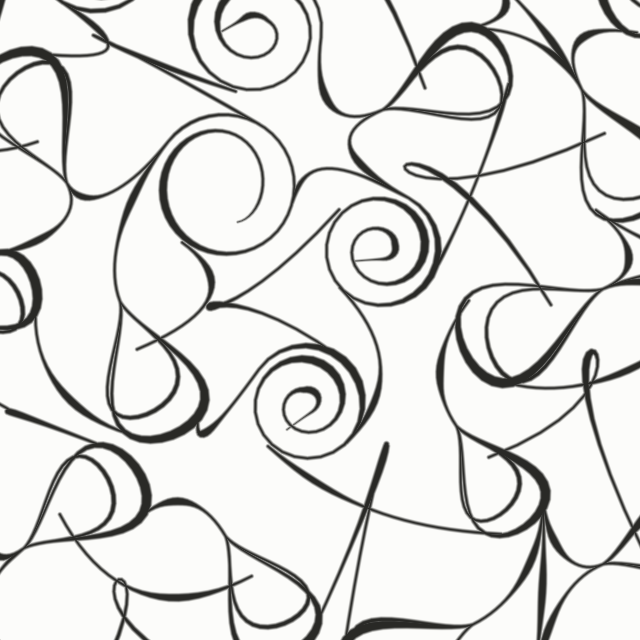
Give the GLSL for this pattern, as a WebGL 2 fragment shader.

```glsl
#version 300 es
precision highp float;

uniform vec2 u_resolution;
out vec4 outColor;

const vec3 PAPER = vec3(0.99, 0.99, 0.98);
const vec3 INK = vec3(0.16, 0.16, 0.15);
const float CELLS = 3.6;        // motifs across the canvas
const float TILT = 0.36;        // rotation of the hidden grid
const vec2 SHIFT = vec2(5.3, 2.7);
const float JITTER = 0.16;
const float RADIUS_MIN = 0.30;
const float RADIUS_MAX = 0.43;
const float DROP_SHARE = 0.4;
const float CRESCENT_SHARE = 0.25;
const float THIN = 0.0085;      // stroke half widths, in cells
const float THICK = 0.029;
const float SOFTNESS = 0.0095;
const float RING_GAP = 0.4;     // spiral radius lost per turn
const float EYE = 0.25;         // radius of the loop inside a spiral
const float EXIT_TURN = 0.18;   // straight end of a spiral, in turns
const int SPIRAL_STEPS = 72;
const int DROP_STEPS = 40;
const int LINK_STEPS = 22;
const float TAU = 6.2831853;

struct Motif { vec2 center; float radius; float spin; vec2 home; bool isDrop; };

vec3 hash(vec2 id, float salt) {
    vec3 q = fract(vec3(id, salt + 0.5) * vec3(0.1031, 0.1030, 0.0973));
    q += dot(q, q.yxz + 33.33);
    return fract((q.xxy + q.yxx) * q.zyx);
}

vec2 polar(float angle) { return vec2(cos(angle), sin(angle)); }

// Pen pressure swells once per turn
float penWidth(float phase) {
    return mix(THIN, THICK, pow(0.5 + 0.5 * cos(phase), 3.0));
}

// Signed distance to a tapered segment
float segment(vec2 p, vec2 a, vec2 b, float widthA, float widthB) {
    vec2 ab = b - a;
    float h = clamp(dot(p - a, ab) / max(dot(ab, ab), 1e-8), 0.0, 1.0);
    return length(p - a - ab * h) - mix(widthA, widthB, h);
}

// Grid corner where neighbouring strokes flow together
vec2 knot(vec2 corner) { return corner + JITTER * (hash(corner, 7.0).xy - 0.5); }

Motif makeMotif(vec2 id) {
    vec3 h = hash(id, 1.0), k = hash(id, 2.0);
    float side = step(0.5, k.x);
    float odd = mod(id.x + id.y, 2.0);
    vec2 home = id + vec2(side, mix(side, 1.0 - side, odd));
    return Motif(id + 0.5 + JITTER * (h.xy - 0.5), mix(RADIUS_MIN, RADIUS_MAX, h.z),
                 k.y < 0.5 ? -1.0 : 1.0, home, k.z < DROP_SHARE);
}

// Point where a stroke towards the corner leaves the motif tangentially
vec2 port(Motif m, vec2 corner) {
    vec2 center = m.center;
    float radius = m.radius;
    if (m.isDrop) {
        vec2 axis = normalize(knot(m.home) - center);
        if (corner == m.home) return center + radius * axis;
        center -= 0.36 * radius * axis;
        radius *= 0.65;
    }
    vec2 d = knot(corner) - center;
    float angle = atan(d.y, d.x) - m.spin * acos(min(radius / length(d), 1.0));
    return center + radius * polar(angle);
}

// Round outer ring winding into a small crossed loop, or a short crescent
float spiral(vec2 p, Motif m, vec3 h) {
    vec2 a = port(m, m.home) - m.center, squash = polar(TAU * h.z);
    float startAngle = atan(a.y, a.x), dist = 1e3, widthA = THIN;
    bool crescent = h.x < CRESCENT_SHARE;
    float turns = crescent ? mix(1.4, 1.7, h.z) : mix(2.5, 2.75, h.z);
    for (int i = 1; i <= SPIRAL_STEPS; i++) {
        float u = float(i) / float(SPIRAL_STEPS), turn = turns * u;
        float angle = startAngle - m.spin * TAU * turn;
        float r = max(1.0 - RING_GAP * pow(max(turn - 0.5, 0.0), 1.3), EYE);
        if (!crescent) r /= cos(TAU * max(turn - turns + EXIT_TURN, 0.0));
        vec2 b = m.radius * r * polar(angle);
        b -= 0.3 * u * u * u * u * dot(b, squash) * squash;
        float widthB = mix(THIN, penWidth(angle - TAU * h.y), min(8.0 * u, 1.0) * (1.0 - 0.5 * u));
        widthB *= 1.0 - 0.6 * smoothstep(0.9, 1.0, u);
        dist = min(dist, segment(p - m.center, a, b, widthA, widthB));
        a = b;
        widthA = widthB;
    }
    return dist;
}

// Two nested teardrops sharing a tip
float teardrop(vec2 p, Motif m, vec3 h) {
    vec2 axis = normalize(m.center - knot(m.home));
    vec2 q = p - port(m, m.home);
    q = vec2(dot(q, axis), dot(q, vec2(-axis.y, axis.x)));
    float dist = 1e3;
    for (int ring = 0; ring < 2; ring++) {
        float inner = float(ring), size = m.radius * (1.0 - mix(0.1, 0.22, h.z) * inner);
        float widthA = THIN;
        vec2 a = vec2(0.0);
        for (int i = 1; i <= DROP_STEPS; i++) {
            float t = TAU * float(i) / float(DROP_STEPS), s = sin(0.5 * t);
            vec2 b = vec2(1.0 - cos(t), sin(t) * s * s);
            b.y += m.spin * 0.07 * b.x * b.x * inner;
            b *= size;
            float widthB = mix(penWidth(t - TAU * mix(0.3, 0.7, h.y)), THIN, 0.75 * inner);
            dist = min(dist, segment(q, a, b, widthA, widthB));
            a = b;
            widthA = widthB;
        }
    }
    return dist;
}

// Cubic stroke between two ports; a long reach past the knot makes a loop
float link(vec2 p, vec2 from, vec2 to, vec2 middle, float reach, float phase) {
    vec2 a = from, c1 = mix(from, middle, reach), c2 = mix(to, middle, reach);
    float dist = 1e3, widthA = THIN;
    for (int i = 1; i <= LINK_STEPS; i++) {
        float t = float(i) / float(LINK_STEPS), s = 1.0 - t;
        vec2 b = s * s * (s * from + 3.0 * t * c1) + t * t * (t * to + 3.0 * s * c2);
        float widthB = mix(THIN, penWidth(phase + TAU * t), min(3.0 * s * t, 0.7));
        dist = min(dist, segment(p, a, b, widthA, widthB));
        a = b;
        widthA = widthB;
    }
    return dist;
}

// Even corners join all neighbours, odd ones hold a loop and one plain link
float linksAt(vec2 p, vec2 corner) {
    bool odd = mod(corner.x + corner.y, 2.0) > 0.5;
    vec2 ports[4];
    for (int k = 0; k < 4; k++) {
        vec2 cell = vec2(k == 1 || k == 2 ? 0.0 : -1.0, k >= 2 ? 0.0 : -1.0);
        ports[k] = port(makeMotif(corner + cell), corner);
    }
    int first = int(4.0 * hash(corner, 9.0).x);
    float dist = 1e3;
    for (int k = 0; k < 5; k++) {
        vec3 h = hash(corner, 11.0 + float(k));
        bool pairLink = k == 0 || k == 2;
        if (!pairLink && (odd || h.x < 0.5)) continue;
        vec2 from = ports[(first + k) % 4], to = ports[(first + (k < 4 ? k + 1 : 2)) % 4];
        float reach = odd && k == 0 ? mix(2.1, 2.6, h.y) : mix(0.55, 0.75, h.y);
        dist = min(dist, link(p, from, to, knot(corner), reach, TAU * h.z));
    }
    return dist;
}

void main() {
    vec2 c = polar(TILT);
    vec2 p = mat2(c.x, c.y, -c.y, c.x) * gl_FragCoord.xy / u_resolution.y * CELLS + SHIFT;
    float dist = 1e3;
    for (int y = -1; y <= 1; y++)
    for (int x = -1; x <= 1; x++) {
        vec2 offset = vec2(x, y), id = floor(p) + offset, corner = floor(p + 0.5) + offset;
        Motif m = makeMotif(id);
        if (length(p - m.center) < 1.3 * m.radius + THICK) {
            vec3 h = hash(id, 3.0);
            dist = min(dist, m.isDrop ? teardrop(p, m, h) : spiral(p, m, h));
        }
        if (length(p - corner) < 1.1) dist = min(dist, linksAt(p, corner));
    }
    float ink = 1.0 - smoothstep(-SOFTNESS, SOFTNESS, dist);
    outColor = vec4(mix(PAPER, INK, ink), 1.0);
}
```
